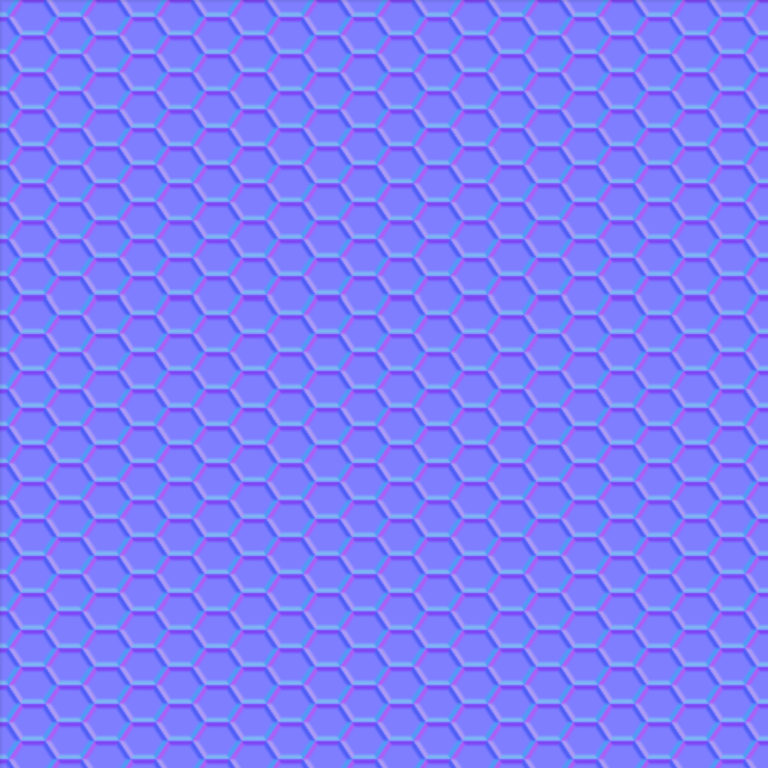
Write a Shadertoy shader that draws this texture map.

```glsl
// Tangent-space normal map of a honeycomb: flat sunken cells between soft raised ridges.

const vec2 CELL = vec2(0.0959, 0.0482);      // horizontal and vertical period
const vec2 FIRST_CENTRE = vec2(0.0430, 0.5898);
const float BEVEL_WIDTH = 0.0084;
const float BEVEL_TILT = 0.45;
const float CORNER_SOFTNESS = 0.0022;
const vec2 FLAT_RG = vec2(0.493);

// Offset to the closest centre of a rectangular lattice
vec2 latticeOffset(vec2 p, vec2 period) {
    return p - period * round(p / period);
}

// Offset to the closest centre of two interleaved lattices
vec2 hexOffset(vec2 p, vec2 period) {
    vec2 a = latticeOffset(p, period);
    vec2 b = latticeOffset(p - 0.5 * period, period);
    vec2 regular = vec2(sqrt(3.0), 1.0) / period;
    return length(a * regular) < length(b * regular) ? a : b;
}

// Sign with a soft step through zero
float softSign(float x, float soft) {
    return clamp(x / soft, -1.0, 1.0);
}

// Returns the inward direction in xy and the distance to the cell border in z
vec3 hexFacet(vec2 d, vec2 period, float soft) {
    float halfHeight = 0.5 * period.y;
    float halfWidth = period.x / 3.0;
    vec2 slant = normalize(vec2(halfHeight, 0.5 * halfWidth));
    float toFlat = halfHeight - abs(d.y);
    float toSlant = slant.x * halfWidth - dot(abs(d), slant);

    vec2 side = vec2(softSign(d.x, soft), softSign(d.y, soft));
    float slantShare = smoothstep(-soft, soft, toFlat - toSlant);
    vec2 outward = mix(vec2(0.0, side.y), slant * side, slantShare);
    return vec3(-outward, min(toFlat, toSlant));
}

// Slope across one side of a ridge: level on the crest, steep, then level again
float bevelSlope(float dist, float width, float soft) {
    float t = dist / width;
    float blur = soft / width;
    return smoothstep(-0.12 - blur, 0.28 + blur, t)
         * (1.0 - smoothstep(0.38 - blur, 1.0 + blur, t));
}

// Slows the pattern over a thin band, which thickens one row
float stretchSeam(float y, float seam, float gap) {
    return y - gap * smoothstep(seam - gap, seam + 2.0 * gap, y);
}

void mainImage(out vec4 fragColor, in vec2 fragCoord) {
    vec2 uv = fragCoord / iResolution.xy;
    float pixel = 1.0 / iResolution.y;

    // Honeycomb layout
    vec2 p = vec2(uv.x, stretchSeam(uv.y, 0.6107, 0.0026));
    vec2 d = hexOffset(p - FIRST_CENTRE, CELL);
    vec3 facet = hexFacet(d, CELL, max(CORNER_SOFTNESS, pixel));

    // Ridge slope to unit normal
    float slope = bevelSlope(facet.z, BEVEL_WIDTH, 0.4 * pixel);
    vec2 tilt = facet.xy * slope * BEVEL_TILT;
    float up = sqrt(1.0 - dot(tilt, tilt));
    vec3 colour = vec3(FLAT_RG + 0.5 * tilt, 0.5 + 0.5 * up);

    // Faint dark rim along the left and top borders
    float rim = min(uv.x, 1.0 - uv.y);
    colour *= mix(0.92, 1.0, smoothstep(0.0, 0.005, rim));

    fragColor = vec4(colour, 1.0);
}
```
